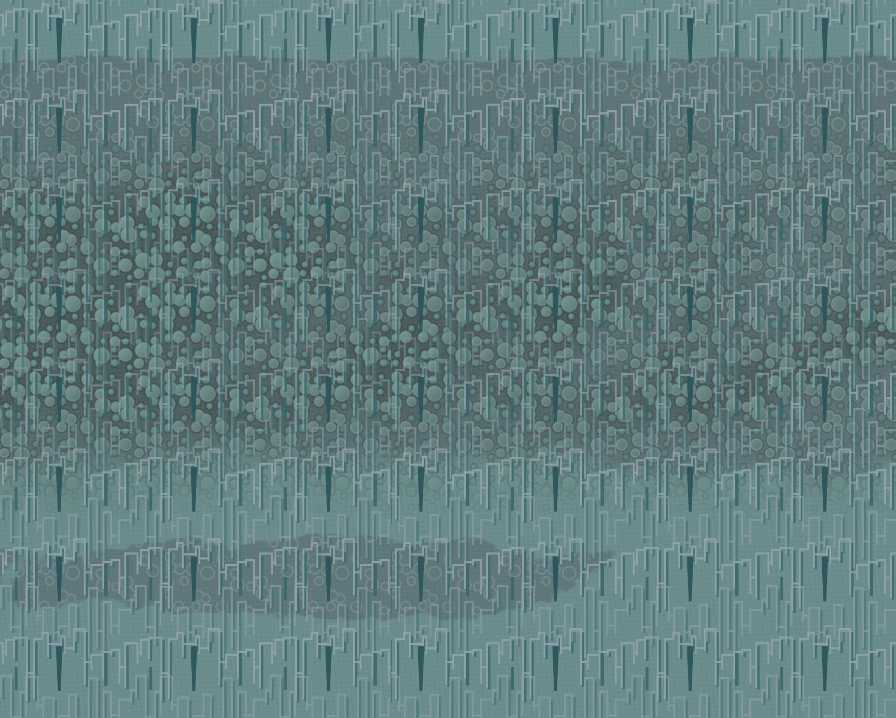
Give the GLSL for this pattern, as a Shadertoy shader.

```glsl
// Weathered teal relief: stepped ridges, dark streaks and droplets on tiles, under stained bands.

const vec2 TILE = vec2(1.5, 1.0);   // eight tile rows fill the canvas height
const float COLUMNS = 16.0;
const vec2 DROP_GRID = vec2(10.0, 7.0);

float hash(vec2 p) {
    return fract(sin(dot(p, vec2(12.99, 78.23))) * 4375.85);
}

float layeredSines(vec2 p) {
    float sum = 0.0, amp = 0.5;
    for (int i = 0; i < 5; i++) {
        sum += amp * sin(p.x + 1.7 * sin(p.y)) * cos(p.y + 0.6 * p.x);
        p = mat2(1.5, 1.1, -1.1, 1.5) * p + 2.3;
        amp *= 0.58;
    }
    return sum;
}

// Box distance that wraps around the tile edges.
float tiledBox(vec2 p, vec2 center, vec2 halfSize) {
    vec2 d = p - center;
    d = abs(d - TILE * round(d / TILE)) - halfSize;
    return max(d.x, d.y);
}

float cover(float d, float px) {
    return 1.0 - smoothstep(-0.5 * px, 0.5 * px, d);
}

float ridgeHeight(float i, float seed) {
    return 0.55 * hash(vec2(mod(i, COLUMNS), seed));
}

float ridgeEdge(float i, float seed) {
    return (i + 0.7 * hash(vec2(mod(i, COLUMNS), seed + 8.0)) - 0.35) * TILE.x / COLUMNS;
}

// x: distance to the ridge outline, y: distance to the shadows beside it.
vec2 ridges(vec2 p, float seed) {
    vec2 d = vec2(1.0);
    float column = floor(p.x / TILE.x * COLUMNS);
    for (float j = -1.0; j <= 2.0; j++) {
        float i = column + j, id = mod(i, COLUMNS);
        float x = ridgeEdge(i, seed), next = ridgeEdge(i + 1.0, seed);
        float h = ridgeHeight(i, seed), before = ridgeHeight(i - 1.0, seed);
        float low = min(h, before);
        float high = max(h, before) + 0.3 * hash(vec2(id, seed + 5.0));
        vec2 mid = vec2(x, 0.5 * (low + high));
        float halfLength = 0.5 * (high - low);
        d.x = min(d.x, tiledBox(p, mid, vec2(0.010, halfLength + 0.010)));
        d.x = min(d.x, tiledBox(p, vec2(0.5 * (x + next), h), vec2(0.5 * (next - x), 0.011)));
        if (hash(vec2(id, seed + 9.0)) > 0.5)
            d.y = min(d.y, tiledBox(p, mid + vec2(0.024, 0.03), vec2(0.014, halfLength)));
    }
    return d;
}

// Cellular droplets; x: signed distance, y: light across the dome, z: random value.
vec3 droplets(vec2 p, float growth) {
    vec2 size = TILE / DROP_GRID, cell = floor(p / size);
    vec3 best = vec3(1.0, 0.0, 0.0);
    for (float y = -1.0; y <= 1.0; y++)
    for (float x = -1.0; x <= 1.0; x++) {
        vec2 c = cell + vec2(x, y), id = mod(c, DROP_GRID);
        vec2 jitter = vec2(hash(id + 1.0), hash(id + 17.0));
        vec2 d = p - (c + 0.25 + 0.5 * jitter) * size;
        float random = hash(id + 31.0);
        float radius = (0.024 + 0.06 * random * random) * growth;
        float dist = length(d) - radius;
        if (dist < best.x) best = vec3(dist, -(d.x + d.y) / radius, random);
    }
    return best;
}

void mainImage(out vec4 fragColor, in vec2 fragCoord) {
    float px = 8.0 / iResolution.y;
    vec2 p = vec2(fragCoord.x, iResolution.y - fragCoord.y) * px;
    float v = p.y / 8.0;

    // The tiling restarts once, at a vertical seam
    vec2 tile = p;
    if (p.x > 4.36) tile.x -= 4.03;
    tile = mod(tile, TILE);

    // Stained horizontal bands
    float broad = layeredSines(p * vec2(0.9, 1.3) + 1.0);
    float wobble = layeredSines(p * vec2(2.3, 3.0));
    float grey = smoothstep(0.08, 0.084, v + 0.008 * wobble)
        * (1.0 - smoothstep(0.62, 0.67, v + 0.05 * broad + 0.02 * wobble));
    float lowerPatch = length((vec2(p.x, v) - vec2(3.2, 0.805)) / vec2(3.8, 0.06));
    grey = max(grey, 0.9 * (1.0 - smoothstep(0.88, 0.96, lowerPatch + 0.3 * wobble)));
    vec2 stain = (p - vec2(0.3, 3.7)) / vec2(1.6, 1.2);
    float middle = smoothstep(0.14, 0.32, v) * (1.0 - smoothstep(0.54, 0.68, v));
    float dark = middle * (0.5 + 0.75 * broad + 0.3 * wobble) + 0.7 * exp(-dot(stain, stain));
    dark = clamp(dark, 0.0, 1.0);

    vec3 color = mix(vec3(0.42, 0.55, 0.55), vec3(0.375, 0.455, 0.47), grey);
    color = mix(color, vec3(0.30, 0.36, 0.36), dark);
    color += 0.012 * sin(p.x * 62.0 + p.y * 58.0) * sin(p.x * 58.0 - p.y * 70.0);

    // Droplets: filled and outlined on dark stains, thin rings elsewhere
    float wet = smoothstep(0.13, 0.25, v) * (1.0 - smoothstep(0.64, 0.74, v));
    vec3 drop = droplets(tile, 0.9 + 0.2 * dark);
    color *= 1.0 - 0.13 * wet * cover(abs(drop.x - 0.012) - 0.012, px);
    float fill = cover(drop.x, px) * wet * (0.4 + 0.55 * dark);
    color = mix(color, vec3(0.42, 0.55, 0.53) + 0.035 * drop.y, fill);
    float ring = cover(abs(drop.x) - 0.010, px) * (0.08 + 0.55 * grey);
    vec3 ringColor = drop.z > 0.6 ? vec3(0.47, 0.59, 0.59) : vec3(0.31, 0.49, 0.50);
    color = mix(color, ringColor, ring * (1.0 - 0.4 * dark));

    // Two interleaved ridge lines with shadows, worn unevenly
    vec2 ridge = ridges(tile, 3.0);
    vec2 lower = ridges(tile - vec2(0.4, 0.5), 21.0);
    float wear = 0.9 - 0.4 * dark + 0.15 * wobble;
    color = mix(color, vec3(0.24, 0.42, 0.44), 0.85 * cover(ridge.y, px));
    color = mix(color, vec3(0.27, 0.44, 0.46), 0.6 * cover(lower.y, px));
    color = mix(color, vec3(0.55, 0.62, 0.64), 0.75 * wear * cover(lower.x, px));
    color = mix(color, vec3(0.57, 0.64, 0.66), wear * cover(ridge.x, px));

    // Dark streaks, one strong and two weak in each tile
    float taper = 0.018 * smoothstep(0.75, 0.2, tile.y);
    float strong = tiledBox(tile, vec2(0.66, 0.45), vec2(0.016 + taper, 0.25));
    float weak = min(tiledBox(tile, vec2(1.18, 0.46), vec2(0.019, 0.18)),
                     tiledBox(tile, vec2(0.18, 0.56), vec2(0.016, 0.13)));
    color = mix(color, vec3(0.22, 0.39, 0.42), 0.85 * cover(weak, px));
    color = mix(color, vec3(0.17, 0.33, 0.36), 0.95 * cover(strong, px));

    fragColor = vec4(color, 1.0);
}
```
